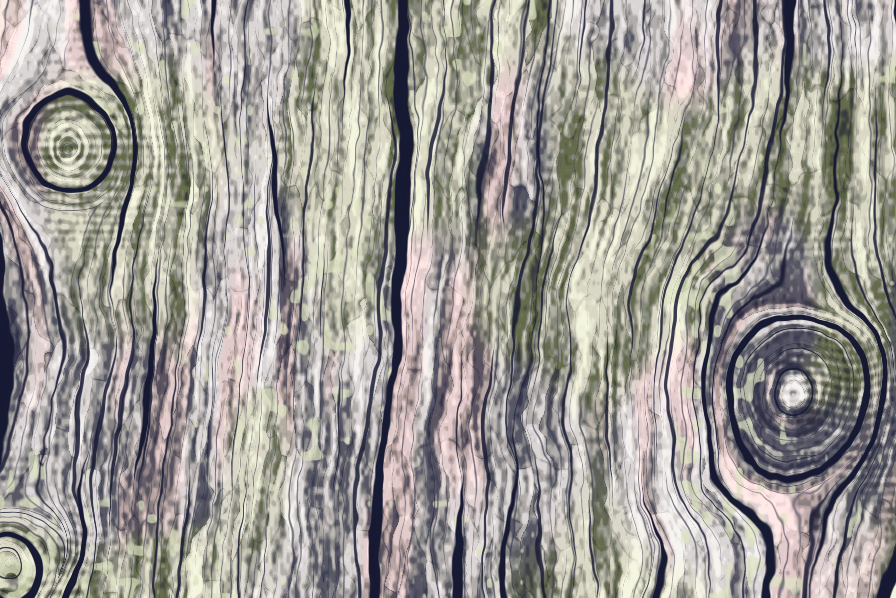
Write a Shadertoy shader that draws this texture.

```glsl
// Weathered tree bark: upright fibres and dark fissures flowing around knots.

const vec3 FISSURE = vec3(0.09, 0.10, 0.20);
const vec3 SHADOW = vec3(0.34, 0.34, 0.40);
const vec3 MOSS = vec3(0.40, 0.42, 0.32);
const vec3 MID = vec3(0.53, 0.53, 0.535);
const vec3 LIGHT = vec3(0.70, 0.68, 0.67);
const vec3 PALE = vec3(0.86, 0.84, 0.84);
const vec3 GLINT = vec3(0.97, 0.96, 0.95);
const vec3 LICHEN = vec3(0.87, 0.89, 0.76);

float hash(vec2 p) {
    vec3 q = fract(vec3(p.xyx) * 0.1031);
    q += dot(q, q.yzx + 33.33);
    return fract((q.x + q.y) * q.z);
}

float noise(vec2 p) {
    vec2 i = floor(p), f = fract(p);
    f = f * f * (3.0 - 2.0 * f);
    return mix(mix(hash(i), hash(i + vec2(1, 0)), f.x),
               mix(hash(i + vec2(0, 1)), hash(i + vec2(1, 1)), f.x), f.y);
}

// Noise centred on zero with a deviation near one
float wave(vec2 p) { return (noise(p) - 0.5) / 0.214; }

// Height of the long fibres; g is (across grain, along grain)
float fibres(vec2 g) {
    return 0.40 * wave(g * vec2(17.0, 1.6))
         + 0.48 * wave(g * vec2(46.0, 5.0) + 7.0)
         + 0.50 * wave(g * vec2(110.0, 15.0) + 19.0);
}

// Stretched chips of bark: x is a tone per chip, y the gap to its edge
vec2 chips(vec2 p) {
    vec2 cell = floor(p);
    float nearest = 9.0, second = 9.0, tone = 0.0;
    for (int j = -1; j <= 1; j++)
    for (int i = -1; i <= 1; i++) {
        vec2 c = cell + vec2(i, j);
        float d = length(c + vec2(hash(c), hash(c + 57.0)) - p);
        if (d < nearest) { second = nearest; nearest = d; tone = hash(c + 113.0); }
        else second = min(second, d);
    }
    return vec2(tone, second - nearest);
}

// Distance to a tapering, wandering crack in each of n columns per unit
float crack(vec2 g, float n, float width, float bend) {
    float id = floor(g.x * n);
    float wander = 0.6 * (noise(vec2(id * 9.1 + n, g.y * bend)) - 0.5);
    float across = abs(fract(g.x * n) - 0.5 - wander) / n;
    float opening = 2.2 * noise(vec2(id * 5.3 + 71.0, g.y * bend * 1.3)) - 1.0;
    return across - width * opening;
}

float cover(float d, float soft) { return 1.0 - smoothstep(-soft, soft, d); }

// Bends grain around a knot and wraps rings inside it; returns relative radius
float bendAround(inout float u, vec2 p, vec2 centre, float radius) {
    vec2 d = (p - centre) * vec2(1.0, 0.85);
    float r = length(d) * (0.85 + 0.3 * noise(p * 9.0 + centre));
    u += 1.3 * max(radius - r, 0.0) - d.x * min(1.0, radius * radius / (r * r + 1e-5));
    return r / radius;
}

vec3 barkRamp(float q, vec3 shade) {
    vec3 c = mix(FISSURE, shade, smoothstep(-0.05, 0.08, q));
    c = mix(c, MID, smoothstep(0.12, 0.30, q));
    c = mix(c, LIGHT, smoothstep(0.32, 0.54, q));
    c = mix(c, PALE, smoothstep(0.60, 0.82, q));
    return mix(c, GLINT, smoothstep(0.90, 1.0, q));
}

void mainImage(out vec4 fragColor, in vec2 fragCoord) {
    vec2 p = fragCoord / iResolution.y;
    float right = iResolution.x / iResolution.y;
    float soft = 0.8 / iResolution.y;

    // Grain direction: slow sway, ragged edges and three knots
    float u = p.x + 0.09 * noise(p * vec2(1.6, 2.2) + 4.0) - 0.04 * p.y
            + 0.012 * noise(p * vec2(18.0, 12.0)) + 0.005 * noise(p * vec2(70.0, 45.0));
    float knot = bendAround(u, p, vec2(0.075 * right, 0.75), 0.10);
    knot = min(knot, bendAround(u, p, vec2(0.885 * right, 0.34), 0.14));
    knot = min(knot, bendAround(u, p, vec2(0.01 * right, 0.06), 0.09));
    vec2 g = vec2(u, p.y);

    // Relief, chips, fine grit and cross wrinkles near the knots
    float height = fibres(g);
    float slope = height - fibres(g + vec2(0.005, -0.004));
    vec2 chip = chips(g * vec2(36.0, 7.0) + 0.4 * noise(p * 40.0));
    float tone = height + 0.6 * slope + 1.5 * (chip.x - 0.5)
               + 0.4 * wave(p * vec2(170.0, 95.0));
    tone -= 0.7 * cover(chip.y - 0.05, 0.05);
    float wrinkled = exp(-0.35 * knot * knot) * smoothstep(0.4, 0.7, noise(p * 8.0 + 31.0));
    tone += 0.7 * wrinkled * sin(p.y * 390.0 + 9.0 * noise(p * vec2(14.0, 9.0)));

    // Lumpy hollow at the heart of each knot
    float core = cover(knot - 0.45, 0.2);
    tone += core * (0.9 * wave(p * vec2(42.0, 30.0)) - 0.2);

    // Fissures in three sizes, the widest casting a soft shade
    float wide = crack(g, 9.0, 0.0115, 2.2);
    float narrow = crack(g + 3.0, 24.0, 0.0036, 3.5);
    float hair = crack(g + 5.0, 60.0, 0.0014, 6.0);
    tone -= 0.7 * exp(-max(wide, 0.0) / 0.007);
    tone += 0.30 + 0.35 * smoothstep(0.1, 0.8, p.x / right) - 0.15 * core;

    // Colour by tone, tinted with moss, rosy wood and lichen
    float mossy = smoothstep(0.42, 0.68, noise(p * vec2(7.0, 4.0) + 12.0) + 0.15 * core);
    float rosy = smoothstep(0.5, 0.8, noise(g * vec2(24.0, 2.5) + 43.0));
    vec3 col = barkRamp(1.0 / (1.0 + exp(-1.5 * tone)), mix(SHADOW, MOSS, mossy));
    col *= mix(vec3(1.0), vec3(0.99, 1.01, 0.90), 0.8 * mossy);
    col *= mix(vec3(1.0), vec3(1.04, 0.95, 0.95), rosy * (1.0 - mossy));
    float spots = noise(p * vec2(55.0, 38.0)) + 0.5 * noise(p * vec2(5.0, 2.0) + 8.0);
    col = mix(col, LICHEN, 0.7 * smoothstep(1.08, 1.18, spots));

    col = mix(col, mix(SHADOW, FISSURE, 0.4), 0.7 * cover(hair, soft));
    col = mix(col, FISSURE, 0.85 * cover(narrow, soft));
    col = mix(col, FISSURE, cover(wide, soft * 1.3));
    fragColor = vec4(col, 1.0);
}
```
